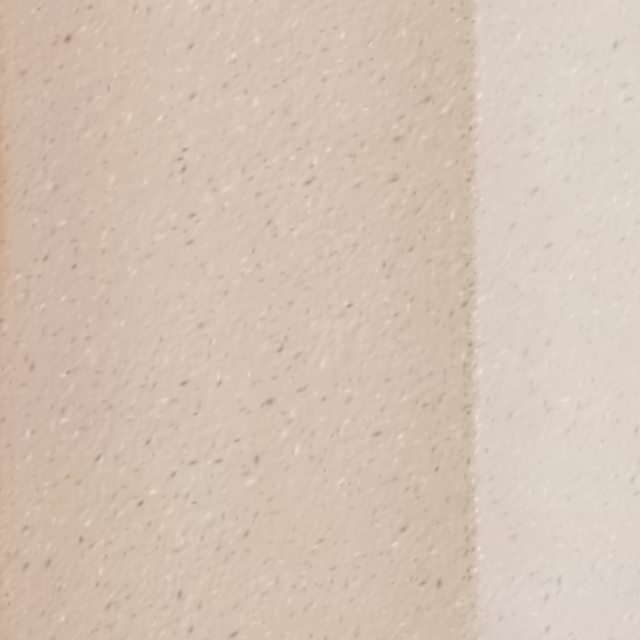
Write a Shadertoy shader that draws this texture.

```glsl
// Draws a pale plaster wall with slanted grain, small pits and a lighter strip at the right.

float hash(vec2 p) {
    vec3 q = fract(vec3(p.xyx) * 0.1031);
    q += dot(q, q.yzx + 33.33);
    return fract((q.x + q.y) * q.z);
}

float valueNoise(vec2 p) {
    vec2 cell = floor(p), f = fract(p);
    f = f * f * (3.0 - 2.0 * f);
    float low = mix(hash(cell), hash(cell + vec2(1, 0)), f.x);
    float high = mix(hash(cell + vec2(0, 1)), hash(cell + vec2(1, 1)), f.x);
    return mix(low, high, f.y);
}

// Turns the axes so that x runs along the grain.
vec2 alongGrain(vec2 p, float angle) {
    float c = cos(angle), s = sin(angle);
    return vec2(c * p.x + s * p.y, c * p.y - s * p.x);
}

float grainHeight(vec2 uv) {
    vec2 g = alongGrain(uv, 0.9) + 10.0;
    return 0.5 * valueNoise(g * vec2(48, 85)) + 0.5 * valueNoise(g * vec2(110, 175) + 7.0);
}

// Soft elongated mark: 1 at its centre, fading to 0.
float fleck(vec2 d, vec2 radius) {
    vec2 q = d / radius;
    return exp(-dot(q, q));
}

// Scattered flecks, one possible per cell; share is the fraction of cells filled.
float scatter(vec2 uv, float cells, float share, vec2 radius, float seed) {
    vec2 home = floor(uv * cells);
    float sum = 0.0;
    for (int j = -1; j <= 1; j++)
    for (int i = -1; i <= 1; i++) {
        vec2 id = home + vec2(i, j);
        vec2 key = id + seed + 50.0;
        float present = step(hash(key), share);
        vec2 centre = (id + vec2(hash(key + 17.3), hash(key + 41.7))) / cells;
        float size = mix(0.6, 1.25, hash(key + 73.1));
        float angle = 0.85 + 1.3 * (hash(key + 91.9) - 0.5);
        vec2 d = alongGrain(uv - centre, angle);
        float pick = hash(key + 113.0);
        float strength = mix(0.2, 1.0, pick * pick);
        sum += present * strength * fleck(d, radius * size);
    }
    return min(sum, 1.0);
}

vec3 shadedWall(vec2 uv) {
    vec3 rose = vec3(0.812, 0.721, 0.660);
    vec3 sand = vec3(0.834, 0.767, 0.702);
    vec3 shade = vec3(0.811, 0.740, 0.670);
    vec3 col = mix(rose, sand, smoothstep(0.06, 0.31, uv.x));
    col = mix(col, shade, smoothstep(0.50, 0.74, uv.x));
    // Broad rosy, yellow and dim casts
    col += vec3(0.004, -0.003, -0.003) * fleck(uv - vec2(0.20, 0.90), vec2(0.13, 0.16));
    col += vec3(-0.003, -0.005, -0.001) * fleck(uv - vec2(0.09, 0.40), vec2(0.13, 0.17));
    col += vec3(-0.002, 0.010, -0.010) * fleck(uv - vec2(0.10, 0.21), vec2(0.14, 0.06));
    col += vec3(-0.006, -0.007, -0.010) * fleck(uv - vec2(0.35, 0.0), vec2(0.40, 0.22));
    // Thin orange rim on the left
    float rimPower = 0.35 + 0.65 * fleck(vec2(0.0, uv.y - 0.70), vec2(1.0, 0.12));
    return col + exp(-uv.x / 0.011) * rimPower * vec3(-0.03, -0.08, -0.13);
}

vec3 brightStrip(vec2 uv) {
    vec3 col = mix(vec3(0.853, 0.803, 0.766), vec3(0.871, 0.826, 0.785), smoothstep(0.74, 0.90, uv.x));
    return col + vec3(-0.005, -0.006, 0.008) * fleck(uv - vec2(1.0, 0.0), vec2(0.22, 0.12));
}

void mainImage(out vec4 fragColor, in vec2 fragCoord) {
    vec2 uv = fragCoord / iResolution.xy;

    // Two surfaces joined at a soft upright edge
    float rough = 0.006 * (valueNoise(vec2(3.0, uv.y * 90.0)) - 0.5);
    float fromEdge = uv.x - 0.742 - rough;
    float softness = mix(0.032, 0.011, smoothstep(0.0, 0.14, uv.y));
    float strip = smoothstep(-softness, softness, fromEdge);
    vec3 col = mix(shadedWall(uv), brightStrip(uv), strip);

    // Faint cloudy tone, then raking light over the grain
    float cloud = valueNoise(uv * 14.0) + valueNoise(uv * 31.0) - 1.0;
    float tint = valueNoise(uv * 12.0 + 70.0) - 0.5;
    col += 0.007 * cloud + tint * vec3(0.004, -0.003, -0.006);
    vec2 lightStep = vec2(-0.0026, 0.0020);
    float relief = grainHeight(uv + lightStep) - grainHeight(uv - lightStep);
    float patchy = mix(0.4, 1.6, valueNoise(uv * 20.0 + 30.0));
    float contrast = mix(1.0, 0.6, strip);
    col += 0.040 * relief * patchy * contrast;

    // Pits and raised bright chips: few strong ones, many small faint ones
    vec2 large = vec2(0.0068, 0.0033), small = vec2(0.0050, 0.0028);
    float pits = scatter(uv, 28.0, 0.36, large, 0.0) + 0.55 * scatter(uv, 60.0, 0.34, small, 200.0);
    float chips = scatter(uv, 30.0, 0.36, large, 400.0) + 0.55 * scatter(uv, 62.0, 0.34, small, 600.0);
    col -= contrast * pits * vec3(0.165, 0.172, 0.165);
    col += contrast * chips * vec3(0.092, 0.097, 0.095);

    // Small separate crumbs crowded along the edge
    float darkSide = fleck(vec2(fromEdge + 0.008, 0.0), vec2(0.011, 1.0));
    float brightSide = fleck(vec2(fromEdge - 0.005, 0.0), vec2(0.009, 1.0));
    col -= 0.16 * darkSide * scatter(uv, 75.0, 0.75, small, 800.0);
    col += 0.11 * brightSide * scatter(uv, 75.0, 0.70, small, 900.0);

    fragColor = vec4(clamp(col, 0.0, 1.0), 1.0);
}
```
